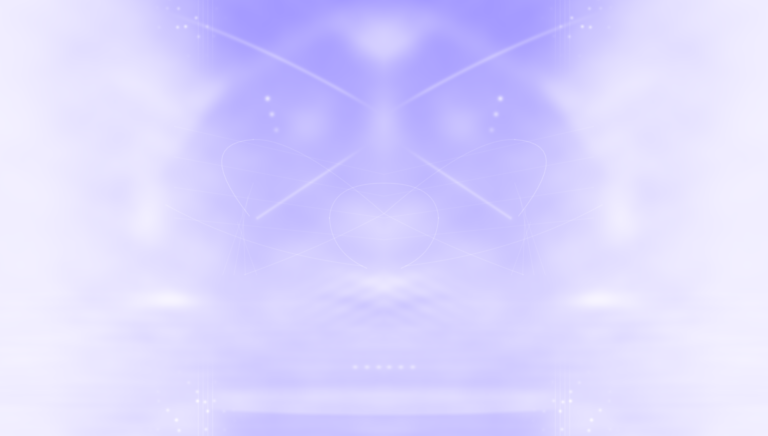
Give the GLSL for this background, as a Shadertoy shader.

```glsl
// Mirrored lavender haze with soft glows, fine light arcs, sparkles and a pale stage.
const vec3 VIOLET = vec3(0.635, 0.595, 1.0);
const vec3 PALE = vec3(0.955, 0.945, 1.0);
const float HAZE_AMOUNT = 0.16;
const float STREAK_AMOUNT = 0.09;
const float HAIRLINE = 0.001;
const float ARC_STRENGTH = 0.15;
const float SPARK_CELL = 0.022;
const int ARC_STEPS = 14;

vec2 hash2(vec2 p) {
    p = vec2(dot(p, vec2(127.1, 311.7)), dot(p, vec2(269.5, 183.3)));
    return fract(sin(p) * 43758.5);
}
float corner(vec2 cell, vec2 f, vec2 o) {
    return dot(hash2(cell + o) * 2.0 - 1.0, f - o);
}
float gradientNoise(vec2 p) {
    vec2 i = floor(p), f = fract(p), e = vec2(0.0, 1.0);
    vec2 u = f * f * f * (f * (f * 6.0 - 15.0) + 10.0);
    return mix(mix(corner(i, f, e.xx), corner(i, f, e.yx), u.x),
               mix(corner(i, f, e.xy), corner(i, f, e.yy), u.x), u.y);
}
float haze(vec2 p) {
    float sum = 0.0, gain = 0.6;
    for (int i = 0; i < 4; i++) {
        sum += gain * gradientNoise(p);
        p = p * 2.03 + 7.1;
        gain *= 0.5;
    }
    return sum;
}
float glow(vec2 p, vec2 center, vec2 size) {
    vec2 d = (p - center) / size;
    return exp(-dot(d, d));
}
float segmentDist(vec2 p, vec2 a, vec2 b) {
    vec2 ab = b - a;
    return length(p - a - ab * clamp(dot(p - a, ab) / dot(ab, ab), 0.0, 1.0));
}
float stroke(float d) {
    float px = 1.0 / iResolution.y;
    return 1.0 - smoothstep(HAIRLINE - px, HAIRLINE + px, d);
}
float beam(float d, float width) {
    return exp(-d * d / (width * width));
}
// Thin quadratic Bezier curve
float arc(vec2 p, vec2 a, vec2 b, vec2 c) {
    float d = 1.0;
    vec2 last = a;
    for (int i = 1; i <= ARC_STEPS; i++) {
        float t = float(i) / float(ARC_STEPS);
        vec2 next = mix(mix(a, b, t), mix(b, c, t), t);
        d = min(d, segmentDist(p, last, next));
        last = next;
    }
    return stroke(d);
}
// Violet core fading into pale sides
float baseLight(vec2 p) {
    float core = mix(0.50, 0.64, smoothstep(0.0, 0.15, p.y));
    core = mix(core, 0.46, smoothstep(0.34, 0.56, p.y));
    core = mix(core, 0.24, smoothstep(0.52, 0.78, p.y));
    core = mix(core, 0.04, smoothstep(0.76, 0.98, p.y));
    float lean = 0.07 * smoothstep(0.75, 1.0, p.y);
    float light = mix(core, 0.77, smoothstep(0.25, 0.57, p.x - lean));
    light = mix(light, 0.97, smoothstep(0.50, 0.86, p.x + 0.06 * sin(5.0 * p.y)));
    float slope = p.x - 0.33 - (0.84 - p.y) * 0.74;
    return light + 0.13 * smoothstep(-0.02, 0.03, slope) * glow(p, vec2(0.43, 0.74), vec2(0.13));
}
float softGlows(vec2 p) {
    float diamond = smoothstep(-0.03, 0.07, p.y - 0.81 - 0.8 * p.x);
    float g = 0.50 * diamond * glow(p, vec2(0.0, 0.91), vec2(0.11, 0.08));
    g -= 0.14 * glow(p, vec2(0.09, 1.01), vec2(0.04));
    g += 0.27 * glow(p, vec2(0.0, 0.72), vec2(0.045, 0.07));
    g += 0.20 * glow(p, vec2(0.17, 0.72), vec2(0.055));
    g += 0.17 * glow(p, vec2(0.0, 0.48), vec2(0.10, 0.07));
    g += 0.17 * glow(p, vec2(0.54, 0.52), vec2(0.045, 0.07));
    g += 0.20 * glow(p, vec2(0.49, 0.31), vec2(0.07, 0.02));
    g += 0.20 * glow(p, vec2(0.0, 0.35), vec2(0.10, 0.03));
    return g + 0.10 * beam(segmentDist(p, vec2(0.10, 0.96), vec2(0.42, 0.77)), 0.03);
}
float lightLines(vec2 p) {
    // Crossing beams
    float bow = 0.765 + 0.60 * (p.x - 0.05) - 0.28 * p.x * (p.x - 0.05);
    float span = smoothstep(0.0, 0.12, p.x) * (1.0 - smoothstep(0.30, 0.53, p.x));
    float sum = 0.24 * beam((p.y - bow) * 0.88, 0.005) * span;
    float lower = segmentDist(p, vec2(0.0, 0.693), vec2(0.29, 0.50));
    sum += (0.16 * beam(lower, 0.004) + 0.05 * beam(lower, 0.014)) * smoothstep(0.03, 0.12, p.x);
    // Outer loops, inner heart and sweeping arcs
    float arcs = arc(p, vec2(0.309, 0.505), vec2(0.44, 0.67), vec2(0.30, 0.68));
    arcs += 0.6 * arc(p, vec2(0.30, 0.68), vec2(0.20, 0.685), vec2(0.0, 0.51));
    arcs += 0.5 * arc(p, vec2(0.0, 0.51), vec2(0.15, 0.43), vec2(0.32, 0.37));
    arcs += 0.8 * arc(p, vec2(0.0, 0.58), vec2(0.12, 0.58), vec2(0.125, 0.50));
    arcs += 0.8 * arc(p, vec2(0.125, 0.50), vec2(0.12, 0.42), vec2(0.04, 0.385));
    arcs += 0.5 * arc(p, vec2(0.50, 0.53), vec2(0.30, 0.42), vec2(0.05, 0.39));
    // Faint mesh, fans and upright rails
    float ends = smoothstep(0.80, 0.95, p.y) + 1.0 - smoothstep(0.08, 0.20, p.y);
    for (int i = 0; i < 4; i++) {
        float k = float(i);
        vec2 hub = vec2(0.30 + 0.012 * k, 0.58 - 0.03 * k);
        arcs += 0.35 * stroke(segmentDist(p, hub, vec2(0.37 - 0.026 * k, 0.37)));
        arcs += 0.3 * stroke(segmentDist(p, vec2(0.0, 0.60 - 0.05 * k), vec2(0.48, 0.71 - 0.07 * k)));
        arcs += 0.5 * ends * stroke(abs(p.x - 0.393 - 0.011 * k));
    }
    return sum + ARC_STRENGTH * arcs;
}
float sparkles(vec2 p) {
    vec2 cell = floor(p / SPARK_CELL), rnd = hash2(cell);
    float dotLight = step(0.65, rnd.y) * beam(length(p - (cell + 0.3 + 0.4 * rnd) * SPARK_CELL), 0.004);
    float sum = (0.10 + 0.4 * dotLight) * (glow(p, vec2(0.45, 0.95), vec2(0.05)) + glow(p, vec2(0.44, 0.05), vec2(0.06)));
    for (float k = 0.0; k < 3.0; k++) {
        sum += (0.55 - 0.17 * k) * glow(p, vec2(0.267 - 0.01 * k, 0.774 - 0.036 * k), vec2(0.006));
        sum += 0.2 * glow(p, vec2(0.012 + 0.027 * k, 0.158), vec2(0.006, 0.005));
    }
    return sum;
}
// Rippled floor and pale platform
float stage(vec2 p) {
    float ripple = sin(190.0 * (p.y + 0.5 * p.x)) + sin(150.0 * (p.y - 0.4 * p.x + p.x * p.x));
    float width = 1.0 - smoothstep(0.30, 0.45, p.x), bottom = 0.048 + 0.08 * p.x * p.x;
    float band = smoothstep(bottom - 0.006, bottom + 0.006, p.y) * (1.0 - smoothstep(0.09, 0.118, p.y));
    float sum = 0.03 * ripple * glow(p, vec2(0.06, 0.31), vec2(0.11, 0.06)) + 0.16 * band * width;
    sum += 0.12 * glow(p, vec2(0.0, 0.02), vec2(0.08, 0.02)) - 0.06 * glow(p, vec2(0.0, 0.132), vec2(0.22, 0.014));
    return sum + 0.04 * gradientNoise(p * vec2(5.0, 60.0)) * (1.0 - smoothstep(0.28, 0.38, p.y));
}
void mainImage(out vec4 fragColor, in vec2 fragCoord) {
    vec2 p = (fragCoord - vec2(0.5 * iResolution.x, 0.0)) / iResolution.y;
    p.x = abs(p.x);
    float streaks = gradientNoise(vec2(p.x * 0.5 + p.y, p.x - p.y * 0.5) * vec2(11.0, 3.0));
    streaks += gradientNoise(vec2(p.y - p.x * 0.6, p.x + p.y * 0.6) * vec2(14.0, 3.0) + 9.0);
    float texture_ = HAZE_AMOUNT * haze(p * 5.0) + STREAK_AMOUNT * streaks;
    float light = baseLight(p) + softGlows(p) + stage(p) + lightLines(p) + sparkles(p);
    light += texture_ * (1.0 - 0.7 * smoothstep(0.5, 0.85, p.x));
    fragColor = vec4(mix(VIOLET, PALE, clamp(light, 0.0, 1.05)), 1.0);
}
```
